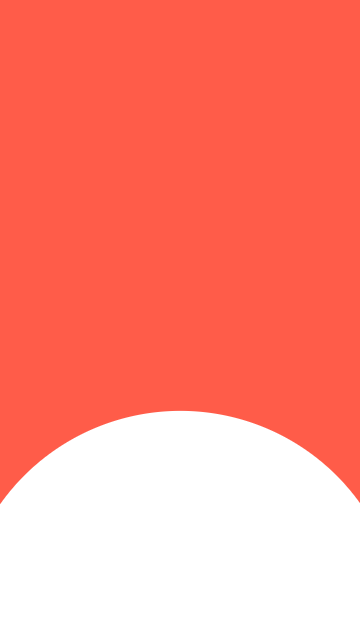
Reproduce this background procedurally as a Shadertoy shader.

```glsl
// A flat coral backdrop with a large white disc rising from the lower edge.
// The disc is a circle distance function in units of the canvas width,
// blended over the backdrop with a one-pixel smooth edge.

#define CORAL vec3(1.0, 0.361, 0.287)
#define WHITE vec3(1.0)
#define DISC_CENTER vec2(0.5012, 0.0231)
#define DISC_RADIUS 0.6134

float circleDistance(vec2 point, vec2 center, float radius) {
    return length(point - center) - radius;
}

void mainImage(out vec4 fragColor, in vec2 fragCoord) {
    // Canvas units: x runs from 0 to 1, y keeps the same scale
    vec2 point = fragCoord / iResolution.x;
    float pixel = 1.0 / iResolution.x;

    // Disc coverage with a smoothed rim
    float dist = circleDistance(point, DISC_CENTER, DISC_RADIUS);
    float coverage = clamp(0.5 - dist / pixel, 0.0, 1.0);

    fragColor = vec4(mix(CORAL, WHITE, coverage), 1.0);
}
```
